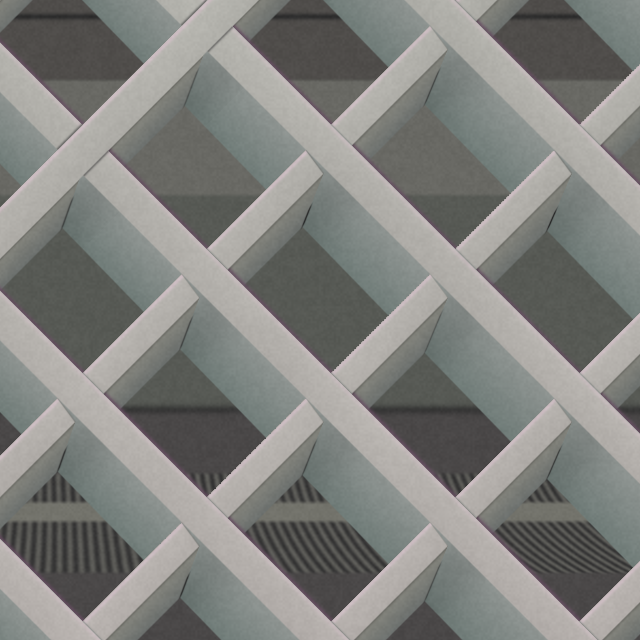
Reproduce this pattern procedurally as a WebGL 2 fragment shader.

```glsl
#version 300 es
precision highp float;
uniform vec2 u_resolution;
out vec4 outColor;

const float PERIOD = 0.388;       // lattice spacing on both diagonals
const float LONG_WIDTH = 0.078;   // continuous falling slats
const float SHORT_WIDTH = 0.065;  // rising cross pieces
const float SOFT = 0.0022;

const vec3 FACE = vec3(0.71, 0.70, 0.68);
const vec3 SIDE = vec3(0.49, 0.51, 0.50);
const vec3 DEEP = vec3(0.34, 0.35, 0.33);
const vec3 SHADOW = vec3(0.25, 0.25, 0.25);
const vec3 HIGHLIGHT = vec3(0.80, 0.74, 0.76);
const vec3 FRINGE = vec3(0.40, 0.30, 0.38);

float hash(vec2 p) {
  p = fract(p * vec2(0.1031, 0.1137));
  p += dot(p, p.yx + 33.33);
  return fract((p.x + p.y) * p.x * 17.0);
}

float noise(vec2 p) {
  vec2 i = floor(p), f = fract(p);
  f = f * f * (3.0 - 2.0 * f);
  float low = mix(hash(i), hash(i + vec2(1, 0)), f.x);
  float high = mix(hash(i + vec2(0, 1)), hash(i + vec2(1, 1)), f.x);
  return mix(low, high, f.y);
}

float inside(float d) { return 1.0 - smoothstep(-SOFT, SOFT, d); }

float line(float d, float width) { return exp(-d * d / (width * width)); }

float band(float x, float from, float to) {
  return smoothstep(from - 0.004, from + 0.004, x) * (1.0 - smoothstep(to - 0.004, to + 0.004, x));
}

// Signed distance to a repeating strip that starts at each period
float strip(float x, float width) {
  return abs(mod(x - 0.5 * width + 0.5 * PERIOD, PERIOD) - 0.5 * PERIOD) - 0.5 * width;
}

// Dim room behind the lattice: flat bands, a pale rail and curved ribs
vec3 room(vec2 q) {
  vec3 color = mix(DEEP, vec3(0.41, 0.41, 0.39), band(q.y, 0.125, 0.305));
  color = mix(color, vec3(0.31, 0.30, 0.29), band(q.y, -0.1, 0.125));
  color = mix(color, vec3(0.29, 0.28, 0.28), band(q.y, 0.64, 1.1));
  color = mix(color, SHADOW * 0.7, line(q.y - 0.026, 0.005) + 0.7 * line(q.y - 0.64, 0.007));
  float drop = q.y - 0.74;
  float bend = q.x + (0.2 - 1.4 * q.x) * drop * drop * 3.0 - drop * q.x * 0.5;
  float rib = 0.5 + 0.5 * sin(bend * 6.2832 / 0.0145);
  color = mix(color, mix(SHADOW * 0.75, vec3(0.38, 0.38, 0.36), rib), band(q.y, 0.74, 0.895) * 0.8);
  return mix(color, vec3(0.45, 0.45, 0.42), band(q.y, 0.785, 0.815));
}

vec3 faceColor(vec2 q, float across) {
  vec3 color = FACE + vec3(0.015, -0.005, 0.005) * (q.y - 0.4);
  return color * (1.01 - 0.05 * across + 0.04 * (noise(q * 7.0) - 0.5));
}

void main() {
  vec2 q = gl_FragCoord.xy / u_resolution;
  q.y = 1.0 - q.y;
  float rise = q.x + q.y - 0.712;
  float fall = 0.322 - (q.x - q.y);
  float along = mod(rise, PERIOD);
  float down = mod(fall, PERIOD);
  vec2 cell = floor(vec2(rise, fall) / PERIOD);
  float wear = hash(cell + 40.0);

  // One rising slat near the upper left lies over the others
  float over = 1.0 - step(0.5, abs(floor(rise / PERIOD + 0.5) + 1.0));
  float shortWidth = mix(SHORT_WIDTH, 0.08, over);
  float longStrip = strip(fall, LONG_WIDTH);
  float shortStrip = strip(rise, shortWidth);

  // Depth of the slats seen in perspective
  float longDepth = 0.112 + 0.03 * q.x;
  float shortDepth = 0.05;
  float a = along - shortWidth;
  float b = down - LONG_WIDTH;
  float corner = b - 0.15 * min(along, shortWidth) - max(a, 0.0) * (longDepth - 0.01) / shortDepth;

  vec3 color = room(q);
  float sink = clamp(b / longDepth, 0.0, 1.0);
  vec3 longSide = mix(SIDE * 1.14, SIDE * vec3(0.89, 0.95, 0.94), sink);
  longSide *= 1.0 - 0.10 * line(a - shortDepth, 0.06);
  color = mix(color, longSide, inside(b - longDepth));

  vec3 shortSide = mix(SIDE * vec3(1.06, 1.02, 0.98), SIDE * 0.86, clamp(a / shortDepth, 0.0, 1.0));
  color = mix(color, shortSide, inside(a - shortDepth) * inside(-corner));

  // Dark gap where two side walls meet
  float gap = line(corner, 0.005) * band(a, 0.012 + 0.02 * wear, shortDepth);
  color = mix(color, SHADOW * 0.6, gap * (0.35 + 0.6 * wear));
  color = mix(color, FRINGE, 0.9 * line(PERIOD - down, 0.007));

  // Rising cross pieces with a lit upper edge
  vec3 shortFace = faceColor(q, along / shortWidth);
  shortFace = mix(shortFace, HIGHLIGHT, line(along - 0.004, 0.005));
  color = mix(color, color * 0.8, line(along - shortWidth, 0.004) * inside(-corner) * step(0.0, b));
  float joint = inside(-corner) * inside(shortStrip);
  color = mix(color, shortFace, joint);
  color = mix(color, SIDE * 0.8, 0.5 * line(corner, 0.002) * inside(shortStrip) * wear);
  color = mix(color, SIDE, 0.6 * line(PERIOD - down, 0.003) * inside(shortStrip));

  // Falling slats, then the one slat on top
  vec3 longFace = faceColor(q, down / LONG_WIDTH);
  longFace = mix(longFace, HIGHLIGHT, 0.6 * line(down - 0.003, 0.006));
  color = mix(color, longFace, inside(longStrip));
  color = mix(color, SHADOW, over * 0.65 * line(shortStrip, 0.004) * inside(longStrip));
  color = mix(color, shortFace, over * inside(shortStrip));

  // Fine grain
  color += 0.025 * (noise(q * 300.0) - 0.5) + 0.015 * (noise(q * 110.0) - 0.5);
  outColor = vec4(clamp(color, 0.0, 1.0), 1.0);
}
```
